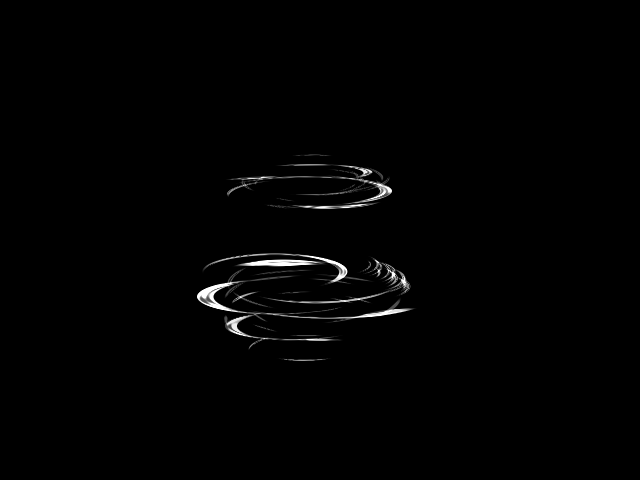
Write a Shadertoy shader that draws this background.

```glsl
#define STREAK_LINES 5.0
#define STREAK_LENGTH 2.5
#define CURL_COUNT 12
#define WISP_COUNT 18
#define WISP_GAIN 0.28

const float TAU = 6.2831853;

float hash(vec2 p) {
    p = fract(p * vec2(0.1031, 0.1137));
    p += dot(p, p.yx + 33.33);
    return fract((p.x + p.y) * p.x * 17.3);
}

float noise(vec2 p) {
    vec2 cell = floor(p), f = fract(p);
    f = f * f * (3.0 - 2.0 * f);
    float low = mix(hash(cell), hash(cell + vec2(1, 0)), f.x);
    float high = mix(hash(cell + vec2(0, 1)), hash(cell + vec2(1, 1)), f.x);
    return mix(low, high, f.y);
}

// Tapered, streaked elliptical stroke; angles are in degrees
float arc(vec2 p, vec2 center, vec2 radii, float middle, float halfSpan,
          float thickness, float gain) {
    vec2 d = (p - center) / radii;
    float radius = max(length(d), 0.001);
    float turn = atan(d.y, d.x) - radians(middle);
    turn = mod(turn + 0.5 * TAU, TAU) - 0.5 * TAU;
    float along = turn / radians(halfSpan);
    if (abs(along) >= 1.0) return 0.0;

    // Coverage between the outer rim and the tapered inner rim
    float slope = max(length(d / radii) / radius, 0.001);
    float pixel = 100.0 / iResolution.y;
    float band = thickness * (1.0 - along * along);
    vec2 rim = (radius - 1.0 + vec2(0.0, band)) / (slope * pixel);
    vec2 inside = clamp(0.5 - rim, 0.0, 1.0);
    float coverage = max(inside.x - inside.y, 0.0);

    // Brush lines that follow the curve
    vec2 brush = vec2((radius - 1.0) / thickness * STREAK_LINES, turn * STREAK_LENGTH);
    float grain = noise(brush + 40.0 + center * 3.7);
    float fade = 1.0 - smoothstep(0.45, 1.0, abs(along));
    return gain * coverage * fade * mix(0.3, 1.1, smoothstep(0.12, 0.6, grain));
}

float upperDisc(vec2 p) {
    float light = arc(p, vec2(-2.4, 10.2), vec2(17.4, 3.1), 0.0, 78.0, 0.14, 0.95);
    light += arc(p, vec2(-2.4, 10.2), vec2(17.4, 3.1), 95.0, 60.0, 0.10, 0.5);
    light += arc(p, vec2(-9.4, 10.9), vec2(13.9, 2.4), 112.0, 28.0, 0.18, 0.8);
    light += arc(p, vec2(-5.9, 9.5), vec2(13.5, 3.0), 150.0, 45.0, 0.07, 0.5);
    light += arc(p, vec2(-1.6, 14.1), vec2(12.5, 1.7), 15.0, 65.0, 0.16, 0.85);
    light += arc(p, vec2(-1.6, 14.1), vec2(12.5, 1.7), 95.0, 35.0, 0.16, 0.65);
    light += arc(p, vec2(1.9, 9.7), vec2(13.0, 3.2), 277.0, 52.0, 0.20, 0.95);
    light += arc(p, vec2(-1.6, 16.1), vec2(7.8, 1.7), 90.0, 38.0, 0.10, 0.4);
    return light;
}

float lowerDisc(vec2 p) {
    // Upper sweep with its bright inner crest
    float light = arc(p, vec2(-9.4, -6.6), vec2(15.1, 3.8), 85.0, 105.0, 0.09, 0.65);
    light += arc(p, vec2(-9.4, -6.6), vec2(15.1, 3.8), 12.0, 68.0, 0.12, 0.9);
    light += arc(p, vec2(-7.6, -7.1), vec2(12.5, 3.0), 95.0, 55.0, 0.45, 1.15);
    // Left hooks and their trailing tails
    light += arc(p, vec2(-9.4, -11.8), vec2(16.2, 3.7), 178.0, 78.0, 0.21, 1.1);
    light += arc(p, vec2(-9.4, -11.8), vec2(16.2, 3.7), 255.0, 58.0, 0.06, 0.5);
    light += arc(p, vec2(-5.9, -17.9), vec2(13.9, 3.0), 178.0, 66.0, 0.18, 0.85);
    light += arc(p, vec2(-5.9, -17.9), vec2(13.9, 3.0), 260.0, 65.0, 0.09, 0.5);
    // Long lower sweeps
    light += arc(p, vec2(1.9, -11.0), vec2(22.6, 5.4), 270.0, 52.0, 0.06, 0.6);
    light += arc(p, vec2(1.9, -11.0), vec2(22.6, 5.4), 304.0, 21.0, 0.16, 0.8);
    light += arc(p, vec2(-0.7, -8.2), vec2(17.4, 5.0), 282.0, 62.0, 0.08, 0.65);
    light += arc(p, vec2(-8.5, -13.4), vec2(9.9, 3.0), 145.0, 35.0, 0.09, 0.6);
    light += arc(p, vec2(0.2, -19.4), vec2(10.4, 1.6), 268.0, 32.0, 0.22, 0.8);
    light += arc(p, vec2(-3.3, -22.6), vec2(9.0, 2.6), 270.0, 42.0, 0.10, 0.6);
    light += arc(p, vec2(-5.9, -22.9), vec2(9.0, 3.1), 148.0, 36.0, 0.06, 0.5);
    return light;
}

// Nested curls opening toward the right
float curls(vec2 p) {
    float light = 0.0;
    for (int i = 0; i < CURL_COUNT; i++) {
        float n = float(i), t = n / float(CURL_COUNT - 1);
        float a = hash(vec2(n, 7.0)), b = hash(vec2(n, 19.0));
        vec2 center = mix(vec2(5.2, -5.1), vec2(9.2, -9.4), t) + vec2(a - 0.5, b - 0.5);
        vec2 radii = mix(vec2(5.8, 2.1), vec2(10.6, 3.2), t) * (0.85 + 0.25 * b);
        light += arc(p, center, radii, -25.0 + 35.0 * a, 38.0 + 25.0 * b, 0.075, 0.3 + 0.4 * a);
    }
    return light;
}

// Faint loose strokes around one disc
float wisps(vec2 p, vec2 center, vec2 size, float seed) {
    float light = 0.0;
    for (int i = 0; i < WISP_COUNT; i++) {
        vec2 id = vec2(float(i) + 3.0, seed);
        float a = hash(id), b = hash(id + 31.0), c = hash(id + 67.0);
        vec2 radii = size * vec2(0.45 + 0.55 * a, 0.4 + 0.4 * a);
        vec2 offset = vec2(0.0, (b - 0.5) * size.y * 0.9);
        light += arc(p, center + offset, radii, 360.0 * c, 14.0 + 18.0 * b, 0.05, WISP_GAIN);
    }
    return light;
}

void mainImage(out vec4 fragColor, in vec2 fragCoord) {
    vec2 p = 100.0 * (fragCoord - 0.5 * iResolution.xy) / iResolution.y;
    float light = upperDisc(p) + lowerDisc(p) + curls(p);
    light += wisps(p, vec2(-2.0, 11.2), vec2(17.5, 5.0), 11.0);
    light += wisps(p, vec2(-2.8, -12.5), vec2(23.0, 9.0), 43.0);
    fragColor = vec4(vec3(min(light, 1.0)), 1.0);
}
```
